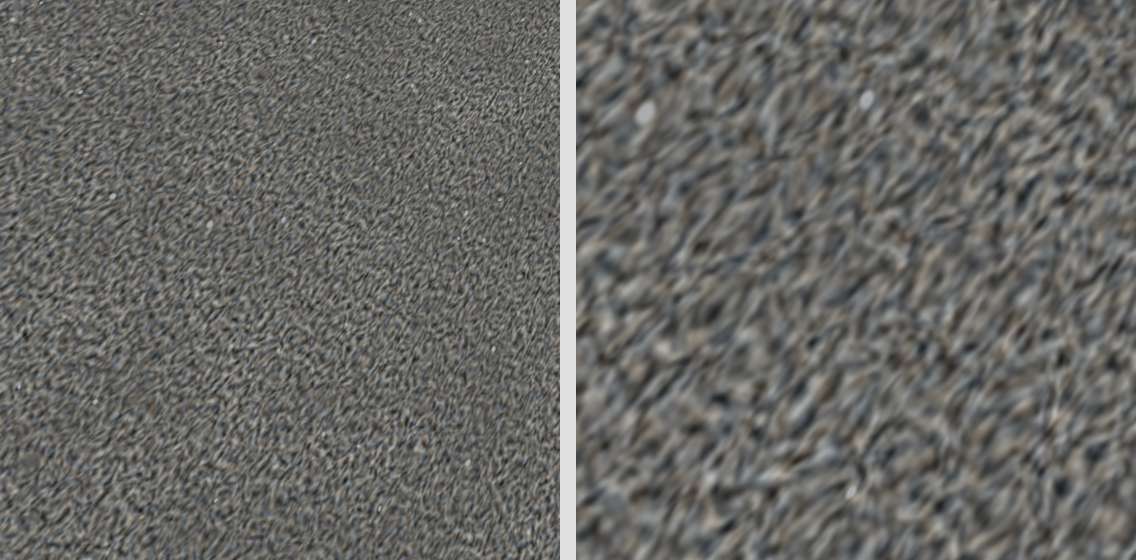
Left, the full canvas; right, a detail of the centre.
A WebGL 2 fragment shader for this texture:

```glsl
#version 300 es
precision highp float;
precision highp int;
// Worn grey asphalt seen at a slant: fine stone grains drawn out into short streaks.
// Gradient noise is laid in log-polar space around a far point, so the streaks fan
// towards it and shrink with distance; faint tints, patches and pale chips go on top.

uniform vec2 u_resolution;
out vec4 fragColor;

const vec2  FAR_POINT    = vec2(1.64, 1.88);  // where the streaks converge
const vec2  GRAIN_FREQ   = vec2(140.0, 275.0); // along and across the streaks
const float MEAN_TONE    = 0.397;
const float CONTRAST     = 0.275;
const float PATCH_TONE   = 0.035;
const float TINT_AMOUNT  = 0.050;
const vec3  STONE_TINT   = vec3(1.005, 1.0, 0.972);
const vec3  WARM_SHIFT   = vec3(1.0, 0.1, -0.9);
const vec3  PALE_CHIP    = vec3(0.74, 0.75, 0.76);
const vec3  OCHRE_CHIP   = vec3(0.62, 0.53, 0.42);
const float CHIP_SCALE   = 0.42;   // chip cells per grain cell
const float CHIP_SHARE   = 0.018;  // part of the cells that hold a chip

// Integer hash of a lattice cell, two values in 0..1
vec2 hash2(vec2 cell, uint seed) {
    uvec2 q = uvec2(ivec2(cell)) * uvec2(1597u, 3571u) + seed * 7919u;
    q.x += q.y * 26699u;
    q = (q ^ (q >> 15u)) * 739391u;
    q.y += q.x * 48271u;
    q = (q ^ (q >> 13u)) * 668265u;
    q.x += q.y * 16807u;
    q ^= q >> 16u;
    return vec2(q & 65535u) / 65535.0;
}

float cornerSlope(vec2 cell, vec2 offset, uint seed) {
    float angle = 6.28319 * hash2(cell, seed).x;
    return dot(vec2(cos(angle), sin(angle)), offset);
}

// Gradient noise, about -0.7..0.7
float gradientNoise(vec2 p, uint seed) {
    vec2 cell = floor(p), f = p - cell;
    vec2 w = f * f * f * (f * (f * 6.0 - 15.0) + 10.0);
    vec2 e = vec2(1.0, 0.0);
    float low  = mix(cornerSlope(cell, f, seed),
                     cornerSlope(cell + e.xy, f - e.xy, seed), w.x);
    float high = mix(cornerSlope(cell + e.yx, f - e.yx, seed),
                     cornerSlope(cell + e.xx, f - e.xx, seed), w.x);
    return mix(low, high, w.y);
}

// Log-polar coordinates around the far point, in grain cells
vec2 grainSpace(vec2 p) {
    vec2 d = FAR_POINT - p;
    vec2 g = vec2(log(length(d)), atan(d.y, d.x)) * GRAIN_FREQ;
    vec2 bend = vec2(gradientNoise(g * 0.23, 1u), gradientNoise(g * 0.23, 2u));
    return g + 0.9 * bend;
}

// Streaked grains in three overlapping sizes
float grainTone(vec2 g) {
    return gradientNoise(g, 3u)
         + 0.70 * gradientNoise(g * vec2(0.83, 0.71) + 17.37, 4u)
         + 0.42 * gradientNoise(g * vec2(1.75, 1.45) + 5.61, 5u);
}

// Rare single chips: x is coverage, y picks the kind
vec2 scatteredChip(vec2 g) {
    vec2 p = g * CHIP_SCALE;
    vec2 cell = floor(p);
    vec2 pick = hash2(cell, 6u);
    vec2 centre = 0.35 + 0.3 * hash2(cell, 7u);
    float size = mix(0.16, 0.34, hash2(cell, 8u).x);
    float d = length((p - cell - centre) * vec2(1.15, 0.9));
    float present = step(pick.x, CHIP_SHARE);
    return vec2(present * (1.0 - smoothstep(size * 0.35, size, d)), pick.y);
}

void main() {
    vec2 p = gl_FragCoord.xy / u_resolution.y;
    vec2 g = grainSpace(p);

    // Grey tone, with stronger relief close by and soft worn patches
    float patches = gradientNoise(p * 5.0 + 3.3, 9u) + 0.6 * gradientNoise(p * 13.0, 10u);
    float relief = CONTRAST * mix(1.08, 0.92, p.y) * (1.0 + 0.35 * patches);
    float tone = MEAN_TONE + relief * grainTone(g) + PATCH_TONE * patches;

    // Warm and cool stones; the gaps between them lean blue
    float warmth = gradientNoise(g * vec2(0.8, 0.6) + 41.7, 11u)
                 + 0.25 * (tone - MEAN_TONE);
    vec3 colour = tone * STONE_TINT + TINT_AMOUNT * warmth * WARM_SHIFT;

    // Pale and ochre chips
    vec2 chip = scatteredChip(g);
    vec3 chipColour = mix(PALE_CHIP, OCHRE_CHIP, step(0.6, chip.y));
    colour = mix(colour, chipColour, chip.x * 0.8);

    fragColor = vec4(clamp(colour, 0.0, 1.0), 1.0);
}
```
